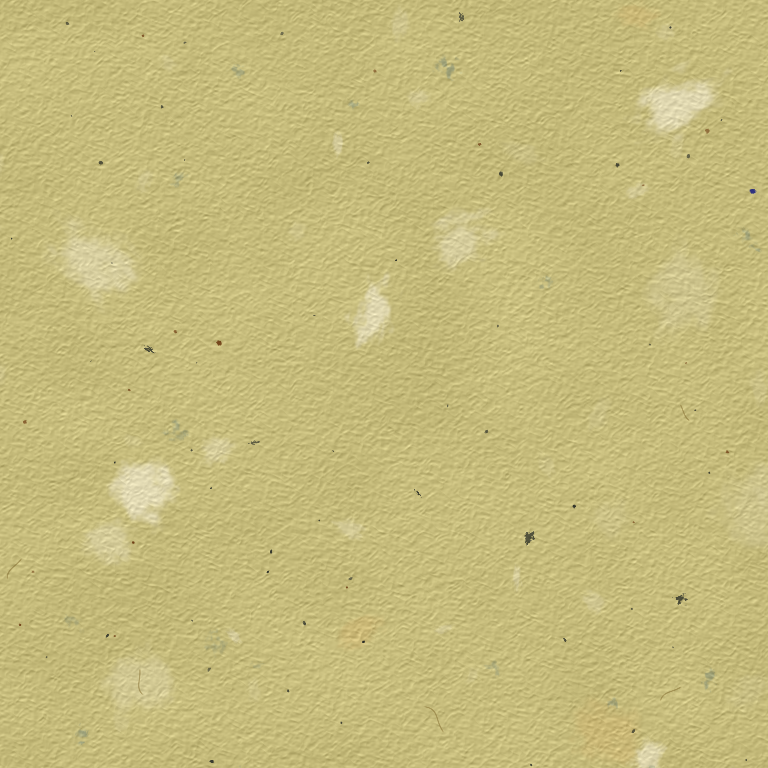
This texture is drawn by a Shadertoy shader. Its source:

```glsl
// Olive-yellow recycled paper: felted fibre relief, pale pulp clouds, specks and hairs.

const vec3 PAPER = vec3(0.772, 0.732, 0.480);
const vec3 PULP  = vec3(0.900, 0.870, 0.735);
const vec3 TAN   = vec3(0.830, 0.700, 0.430);
const vec3 SLATE = vec3(0.480, 0.540, 0.460);
const vec3 INK   = vec3(0.110, 0.130, 0.120);
const vec3 RUST  = vec3(0.420, 0.220, 0.060);
const vec3 HAIR  = vec3(0.520, 0.430, 0.190);

vec4 hash4(vec2 p) {
    vec4 q = fract(vec4(p.xyxy) * vec4(0.1031, 0.1030, 0.0973, 0.1099));
    q += dot(q, q.wzxy + 33.33);
    return fract((q.xxyz + q.yzzw) * q.zywx);
}

float noise(vec2 p) {
    vec2 i = floor(p), f = fract(p);
    f = f * f * (3.0 - 2.0 * f);
    float low = mix(hash4(i).x, hash4(i + vec2(1, 0)).x, f.x);
    float high = mix(hash4(i + vec2(0, 1)).x, hash4(i + vec2(1, 1)).x, f.x);
    return mix(low, high, f.y);
}

float fbm(vec2 p) {
    return 0.55 * noise(p) + 0.3 * noise(p * 2.1 + 7.3) + 0.15 * noise(p * 4.3 + 19.1);
}

vec2 rotate(vec2 p, float angle) {
    float c = cos(angle), s = sin(angle);
    return vec2(c * p.x - s * p.y, s * p.x + c * p.y);
}

// Thin crests along the mid level of the noise, like tangled threads
float threads(vec2 p) {
    return 1.0 - abs(2.0 * noise(p) - 1.0);
}

float feltHeight(vec2 p) {
    vec2 q = p + 0.005 * vec2(noise(p * 75.0), noise(p * 75.0 + 31.7));
    float h = 0.32 * threads(rotate(q, 0.35) * vec2(85.0, 165.0));
    h += 0.32 * threads(rotate(q, -0.6) * vec2(110.0, 190.0) + 13.0);
    return h + 0.50 * noise(rotate(p, 0.1) * vec2(215.0, 290.0) + 5.0);
}

// One ragged flake per chosen cell; returns coverage and a random id
vec2 flakes(vec2 p, float cells, float share, vec2 radii, float stretch,
            float rough, float soft, float seed) {
    vec2 found = vec2(0.0);
    vec2 home = floor(p * cells);
    for (int k = 0; k < 9; k++) {
        vec2 cell = home + vec2(k % 3 - 1, k / 3 - 1);
        vec4 place = hash4(cell + seed);
        vec4 form = hash4(cell + seed + 57.0);
        if (place.w > share) continue;
        float radius = mix(radii.x, radii.y, form.x * form.x);
        vec2 local = rotate(p - (cell + place.xy) / cells, form.y * 6.283) / radius;
        local.y *= mix(1.0, stretch, form.z);
        float d = length(local) + rough * (fbm(local * 1.6 + place.xy * 40.0) - 0.5);
        float blur = soft + 0.0007 / radius;
        float cover = 1.0 - smoothstep(1.0 - blur, 1.0 + blur, d);
        if (cover > found.x) found = vec2(cover, form.w);
    }
    return found;
}

// Short curved strands
float hairs(vec2 p, float cells, float share, float seed) {
    float cover = 0.0;
    vec2 home = floor(p * cells);
    for (int k = 0; k < 9; k++) {
        vec2 cell = home + vec2(k % 3 - 1, k / 3 - 1);
        vec4 place = hash4(cell + seed);
        if (place.w > share) continue;
        vec2 local = rotate(p - (cell + place.xy) / cells, place.z * 6.283);
        float reach = mix(0.010, 0.025, fract(place.z * 17.0));
        float bend = local.y - 12.0 * local.x * local.x + 0.003 * sin(local.x * 130.0);
        float line = 1.0 - smoothstep(0.0003, 0.0014, abs(bend));
        cover = max(cover, line * (1.0 - smoothstep(0.8 * reach, reach, abs(local.x))));
    }
    return cover;
}

void mainImage(out vec4 fragColor, in vec2 fragCoord) {
    vec2 p = fragCoord / min(iResolution.x, iResolution.y);

    // Felt lit from the upper left, with slow mottling
    vec2 toLight = vec2(-0.0005, 0.0010);
    float relief = feltHeight(p - toLight) - feltHeight(p + toLight);
    float mottle = fbm(p * vec2(9.0, 13.0)) - 0.5;
    vec3 color = PAPER + 0.045 * mottle;

    // Soft stains and pulp clouds
    vec2 stain = flakes(p, 3.0, 0.3, vec2(0.02, 0.04), 1.6, 1.3, 0.45, 11.0);
    color = mix(color, TAN, 0.35 * stain.x);
    vec2 cloud = flakes(p, 4.0, 0.75, vec2(0.032, 0.085), 2.2, 1.5, 0.45, 23.0);
    color = mix(color, PULP, cloud.x * mix(0.22, 0.95, cloud.y * sqrt(cloud.y)));
    vec2 tuft = flakes(p, 8.0, 0.5, vec2(0.010, 0.030), 2.5, 1.2, 0.4, 83.0);
    color = mix(color, PULP, tuft.x * mix(0.15, 0.85, tuft.y * tuft.y * tuft.y));

    // Sunken slate flakes, broken up by the felt
    vec2 slate = flakes(p, 6.0, 0.35, vec2(0.007, 0.021), 2.6, 1.8, 0.35, 41.0);
    float broken = smoothstep(0.25, 0.75, noise(p * 190.0));
    color = mix(color, SLATE, slate.x * broken * mix(0.25, 0.65, slate.y));

    color += relief * vec3(0.215, 0.215, 0.200);

    // Hairs, ragged ink chips and small specks
    color = mix(color, HAIR, 0.5 * hairs(p, 5.0, 0.14, 71.0));
    vec2 chip = flakes(p, 5.0, 0.4, vec2(0.004, 0.008), 3.5, 2.6, 0.15, 97.0);
    color = mix(color, INK, chip.x * mix(0.45, 0.9, chip.y));
    vec2 speck = flakes(p, 11.0, 0.4, vec2(0.0010, 0.0032), 1.8, 0.9, 0.1, 131.0);
    color = mix(color, INK, speck.x * mix(0.5, 0.95, speck.y));
    vec2 rust = flakes(p, 8.0, 0.3, vec2(0.0013, 0.0034), 1.5, 0.8, 0.1, 173.0);
    color = mix(color, RUST, rust.x * mix(0.5, 0.95, rust.y));

    // Rare dyed scraps: blue, red or ochre
    vec2 scrap = flakes(p, 3.0, 0.45, vec2(0.004, 0.008), 2.0, 1.0, 0.12, 211.0);
    vec3 dye = scrap.y < 0.33 ? vec3(0.08, 0.10, 0.50)
             : scrap.y < 0.66 ? vec3(0.75, 0.22, 0.15) : vec3(0.70, 0.56, 0.18);
    color = mix(color, dye, 0.85 * scrap.x);

    fragColor = vec4(clamp(color, 0.0, 1.0), 1.0);
}
```
